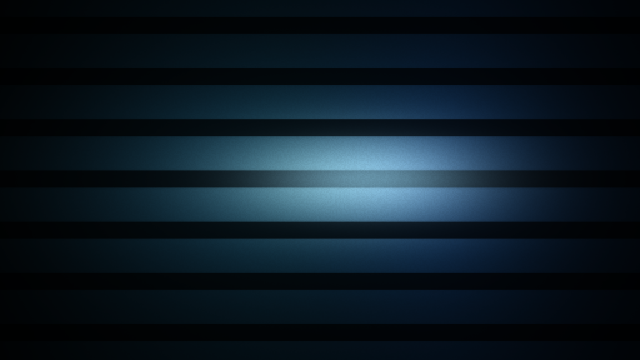
Reproduce this background procedurally as a Shadertoy shader.

```glsl
// Draws horizontal steel-blue slats lit by a soft off-centre glow, with dark gaps between.

// Layout, in units of canvas height
const vec2 GLOW_CENTER = vec2(1.02, 0.503);
const float SLAT_PERIOD = 0.1422;
const float GAP_WIDTH = 0.0470;

// Glow spreads: left, right, vertical
const vec3 CORE_SPREAD = vec3(0.25, 0.21, 0.090);
const vec3 HALO_SPREAD = vec3(0.60, 0.37, 0.185);
const vec3 GAP_CORE_SPREAD = vec3(0.20, 0.20, 0.060);

// Colours
const vec3 AMBIENT_LEFT = vec3(0.016, 0.068, 0.100);
const vec3 AMBIENT_RIGHT = vec3(0.016, 0.066, 0.125);
const vec3 HALO_LEFT = vec3(0.060, 0.190, 0.255);
const vec3 HALO_RIGHT = vec3(0.060, 0.170, 0.300);
const vec3 CORE_COLOR = vec3(0.470, 0.520, 0.490);
const vec3 GAP_CORE_COLOR = vec3(0.375, 0.505, 0.550);

const float GAP_AMBIENT = 0.25;
const float GAP_HALO = 0.28;
const float GRAIN_CELLS = 288.0;
const float GRAIN_AMOUNT = 0.05;

// Hash without sine
float hash(vec2 p) {
    vec3 q = fract(vec3(p.xyx) * 0.1031);
    q += dot(q, q.yzx + 33.33);
    return fract((q.x + q.y) * q.z);
}

// Gaussian glow with different spreads on its left and right sides
float glow(vec2 d, vec3 spread) {
    float sx = d.x < 0.0 ? spread.x : spread.y;
    vec2 q = d / vec2(sx, spread.z);
    return exp(-0.5 * dot(q, q));
}

void mainImage(out vec4 fragColor, in vec2 fragCoord) {
    vec2 uv = fragCoord / iResolution.xy;
    vec2 p = fragCoord / iResolution.y;
    vec2 d = p - GLOW_CENTER;
    float pixel = 1.0 / iResolution.y;

    // Repeating gaps, one centred on the glow
    float gapCenter = abs(mod(d.y + 0.5 * SLAT_PERIOD, SLAT_PERIOD) - 0.5 * SLAT_PERIOD);
    float edge = gapCenter - 0.5 * GAP_WIDTH;
    float gap = 1.0 - smoothstep(-0.6 * pixel, 0.6 * pixel, edge);

    // Ambient light, dimmed toward the sides
    float side = smoothstep(-0.3, 0.3, d.x);
    float sideFade = smoothstep(-0.15, 0.45, uv.x) * (1.0 - 0.75 * smoothstep(0.65, 1.05, uv.x));
    float heightFade = exp(-1.3 * d.y * d.y);
    vec3 ambient = mix(AMBIENT_LEFT, AMBIENT_RIGHT, side) * sideFade * heightFade;

    // Slat and gap shading
    vec3 halo = mix(HALO_LEFT, HALO_RIGHT, side) * glow(d, HALO_SPREAD) * mix(sideFade, 1.0, 0.3);
    vec3 slatColor = ambient + halo + CORE_COLOR * glow(d, CORE_SPREAD);
    vec3 gapColor = GAP_AMBIENT * ambient + GAP_HALO * halo
                  + GAP_CORE_COLOR * glow(d, GAP_CORE_SPREAD);

    // Thin shadow along the slat edges
    slatColor *= 1.0 - 0.12 * exp(-max(edge, 0.0) / 0.003);
    vec3 color = mix(slatColor, gapColor, gap);

    // Fine grain
    color *= 1.0 + GRAIN_AMOUNT * (hash(floor(p * GRAIN_CELLS)) - 0.5);
    fragColor = vec4(clamp(color, 0.0, 1.0), 1.0);
}
```
